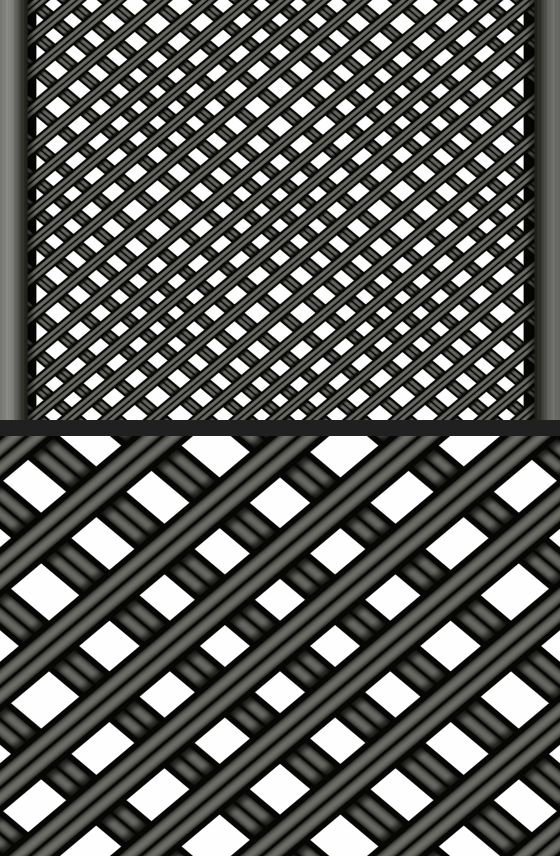
Top, the full canvas; bottom, a detail of the centre.
Write a Shadertoy shader that draws this pattern.

```glsl
// Layout, in units of the canvas height
const vec2  PERIOD = vec2(0.0972, 0.0816);   // spacing of crossings
const float ROD_HALF = 0.0154;               // half width of a double rod
const float STRAND_OFFSET = 0.0059;          // strand centre from rod axis
const float STRAND_HALF = 0.0052;
const float SHADOW_REACH = 0.0085;
const float OPENING_HALF = 0.580;            // half width of the lit opening
const float LEFT_POST = 0.066;
const float RIGHT_POST = 0.061;

// Uneven rod spacing
const float WARP_AMOUNT = 0.12;
const float WARP_RATE = 1.0472;

// Colours
const vec3 LIGHT = vec3(0.995);
const vec3 DARK = vec3(0.025, 0.025, 0.018);
const vec3 METAL = vec3(0.425, 0.43, 0.405);
const vec3 POST_LIT = vec3(0.49, 0.49, 0.48);
const vec3 POST_SHADE = vec3(0.12, 0.125, 0.09);

// Signed distance to the axis of the nearest rod, gently uneven in spacing
float rodAxis(float lane) {
    float spacing = 1.0 / length(1.0 / PERIOD);
    float warped = lane + WARP_AMOUNT * sin(lane * WARP_RATE);
    float stretch = 1.0 + WARP_AMOUNT * WARP_RATE * cos(lane * WARP_RATE);
    return (fract(warped + 0.5) - 0.5) * spacing / stretch;
}

float cover(float dist, float edge, float px) {
    return 1.0 - smoothstep(edge - px, edge + px, dist);
}

// Two rounded strands with dark seams and rims
vec3 rodColor(float axis, float gain) {
    float t = (abs(axis) - STRAND_OFFSET) / STRAND_HALF;
    float roundness = max(1.0 - t * t, 0.0);
    return mix(DARK, METAL * gain, pow(roundness, 0.75));
}

// Upright tube: across runs from the outer edge (0) to the inner edge (1)
vec3 postColor(float across, float peak, float gain) {
    float outer = smoothstep(-0.7, peak, across);
    float inner = 1.0 - smoothstep(peak, 1.0, across);
    float grain = 0.012 * (sin(across * 31.0) + sin(across * 53.0 + 1.3));
    return mix(POST_SHADE, POST_LIT * gain, outer * inner) + grain;
}

void mainImage(out vec4 fragColor, in vec2 fragCoord) {
    float px = 0.75 / iResolution.y;
    vec2 p = fragCoord / iResolution.y;
    float width = iResolution.x / iResolution.y;
    vec2 centered = p - vec2(0.5 * width, 0.5);
    vec2 cell = centered / PERIOD;

    // Lit opening between dark side strips
    vec3 color = mix(DARK, LIGHT, cover(abs(centered.x), OPENING_HALF, px));

    // Falling rods behind, rising rods in front
    float back = rodAxis(cell.x + cell.y);
    float front = rodAxis(cell.x - cell.y);
    float shade = smoothstep(0.0, SHADOW_REACH, abs(front) - ROD_HALF);
    vec3 backColor = mix(DARK, rodColor(back, 0.95), mix(0.25, 1.0, shade));
    color = mix(color, backColor, cover(abs(back), ROD_HALF, px));
    color = mix(color, rodColor(front, 1.0), cover(abs(front), ROD_HALF, px));

    // Shadow cast on the strips beside the posts
    float rightEdge = width - p.x;
    float clearance = min(p.x - LEFT_POST, rightEdge - RIGHT_POST);
    color *= mix(0.5, 1.0, smoothstep(0.0, 0.022, clearance));

    // Posts
    vec3 leftPost = postColor(p.x / LEFT_POST, 0.3, 1.08);
    vec3 rightPost = postColor(rightEdge / RIGHT_POST, 0.25, 0.88);
    color = mix(color, leftPost, cover(p.x, LEFT_POST, px));
    color = mix(color, rightPost, cover(rightEdge, RIGHT_POST, px));

    fragColor = vec4(color, 1.0);
}
```
